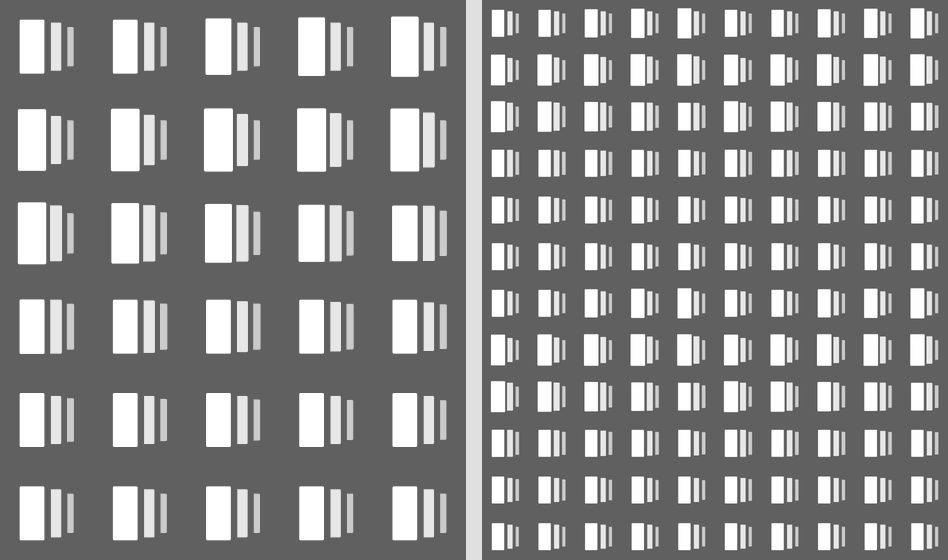
Left, the tile; right, the same tile 2 across and 2 down.
Give the GLSL for this pattern, as a Shadertoy shader.

```glsl
const vec2 GRID = vec2(5.0, 6.0);
const float CELL = 128.0; // layout units along one side of a cell
const float SWELL = 0.175;
const vec3 BACKGROUND = vec3(0.376);

// Signed distance to a box with separate left and right corner radii
float roundedBox(vec2 p, vec2 halfSize, vec2 radii) {
    float r = p.x < 0.0 ? radii.x : radii.y;
    vec2 q = abs(p) - halfSize + r;
    return length(max(q, 0.0)) + min(max(q.x, q.y), 0.0) - r;
}

// Fast ease-out rise followed by a smooth fall, measured in frames
float pulse(float frame) {
    float remaining = 1.0 - clamp((frame - 1.0) / 7.0, 0.0, 1.0);
    float rise = 1.0 - remaining * remaining;
    return rise * (1.0 - smoothstep(8.0, 16.2, frame));
}

// Blend one bar over the colour, swollen about its own centre
vec3 drawBar(vec3 base, vec2 p, float centerX, vec2 size, vec2 radii,
             float shade, float frame, float pixel) {
    float scale = 1.0 + SWELL * pulse(frame);
    float d = roundedBox(p - vec2(centerX, 0.0), 0.5 * size * scale, radii * scale);
    return mix(base, vec3(shade), clamp(0.5 - d / pixel, 0.0, 1.0));
}

void mainImage(out vec4 fragColor, in vec2 fragCoord) {
    // Cells are animation frames, read from the top left
    vec2 grid = fragCoord / iResolution.xy * GRID;
    vec2 cell = floor(grid);
    vec2 p = (fract(grid) - 0.5) * CELL;
    float frame = cell.x + GRID.x * (GRID.y - 1.0 - cell.y);
    float pixel = CELL * GRID.y / iResolution.y;

    // Three bars, each starting its pulse later than the previous one
    vec3 color = BACKGROUND;
    color = drawBar(color, p, -20.0, vec2(34.0, 74.0), vec2(2.0), 1.0, frame, pixel);
    color = drawBar(color, p, 13.0, vec2(14.2, 66.0), vec2(0.4, 1.8), 0.906, frame - 4.0, pixel);
    color = drawBar(color, p, 32.8, vec2(8.6, 54.0), vec2(0.4, 1.8), 0.796, frame - 8.5, pixel);

    fragColor = vec4(color, 1.0);
}
```
